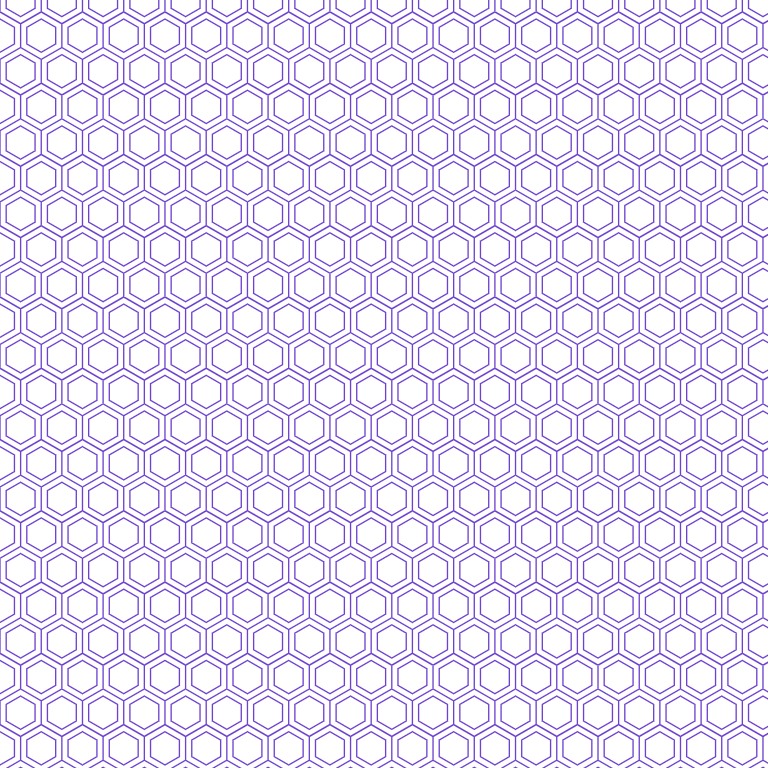
Give the GLSL for this pattern, as a three.js fragment shader.

```glsl
#define PITCH 0.0537
#define ROW_STEP 0.0464
#define INNER_APOTHEM 0.0188
#define LINE_WIDTH 0.00174
#define SEAM_WEIGHT 1.2
#define LINE_COLOR vec3(0.43, 0.26, 0.81)
#define PAPER_COLOR vec3(1.0)

varying vec2 vUv;

const float SQRT3 = 1.7320508;

// Distances to the upright sides (x) and the slanted sides (y)
vec2 hexSides(vec2 q) {
  q = abs(q);
  return vec2(q.x, dot(q, vec2(0.5, 0.5 * SQRT3)));
}

// Share of a pixel covered by a line, exact for hairlines too
float lineCoverage(float dist, float width, float pixel) {
  float high = min(dist + 0.5 * width, 0.5 * pixel);
  float low = max(dist - 0.5 * width, -0.5 * pixel);
  return clamp((high - low) / pixel, 0.0, 1.0);
}

void main() {
  float pixel = max(fwidth(vUv.x), 1e-5);

  // Rows count down from the top edge, scaled to regular hexagons
  vec2 tile = PITCH * vec2(1.0, SQRT3);
  vec2 p = vec2(vUv.x, (1.0 - vUv.y) * 0.5 * tile.y / ROW_STEP);

  // Nearest centre among two interleaved grids
  vec2 even = mod(p + vec2(0.0, 0.5 * tile.y), tile) - 0.5 * tile;
  vec2 odd = mod(p + vec2(0.5 * tile.x, 0.0), tile) - 0.5 * tile;
  bool inEven = dot(even, even) < dot(odd, odd);
  vec2 cell = inEven ? even : odd;

  vec2 sides = hexSides(cell);
  float radius = max(sides.x, sides.y);

  // Every second zigzag between rows is slightly heavier
  bool onSeam = sides.y > sides.x && (inEven ? cell.y : -cell.y) > 0.0;
  float wallWidth = LINE_WIDTH * (onSeam ? SEAM_WEIGHT : 1.0);

  // Shared walls and the free hexagon inside each cell
  float wall = lineCoverage(0.5 * PITCH - radius, wallWidth, pixel);
  float inner = lineCoverage(radius - INNER_APOTHEM, LINE_WIDTH, pixel);

  gl_FragColor = vec4(mix(PAPER_COLOR, LINE_COLOR, max(wall, inner)), 1.0);
}
```
